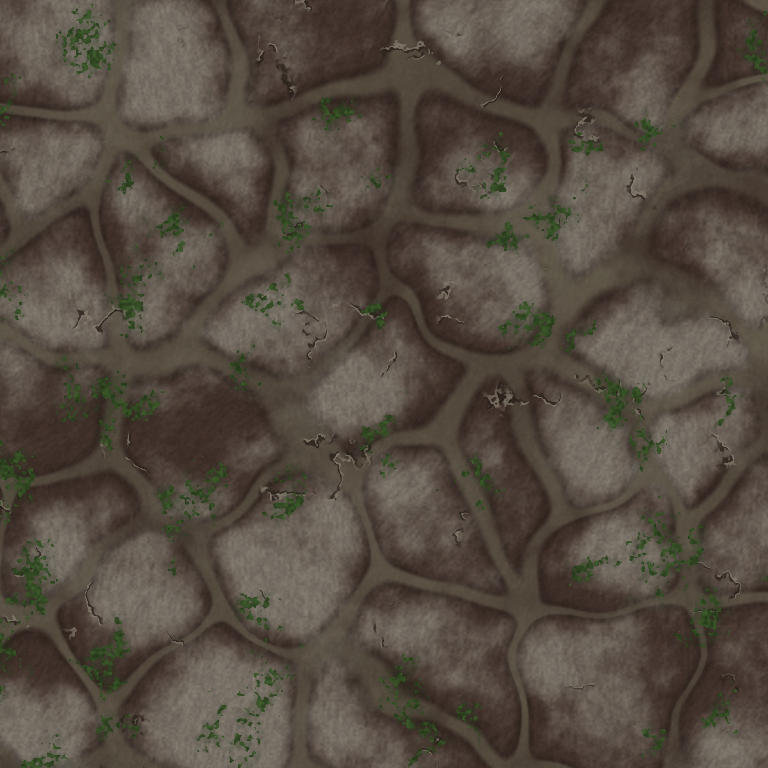
Give the GLSL for this texture, as a three.js fragment shader.

```glsl
varying vec2 vUv;

const vec3 EARTH = vec3(0.245, 0.185, 0.160);
const vec3 STONE = vec3(0.465, 0.435, 0.395);
const vec3 JOINT_DARK = vec3(0.275, 0.230, 0.190);
const vec3 JOINT_CLAY = vec3(0.375, 0.345, 0.285);
const vec3 MOSS_DARK = vec3(0.130, 0.210, 0.090);
const vec3 MOSS_LIGHT = vec3(0.240, 0.370, 0.165);
const vec3 FLAKE_LIGHT = vec3(0.530, 0.500, 0.440);
const vec3 FLAKE_SHADE = vec3(0.150, 0.115, 0.095);

// Hashes and noise
float hash(vec2 p) {
  vec3 q = fract(p.xyx * 0.1031);
  q += dot(q, q.yzx + 33.33);
  return fract((q.x + q.y) * q.z);
}

vec2 hash2(vec2 p) {
  return vec2(hash(p + 17.3), hash(p + 61.7));
}

float noise(vec2 p) {
  vec2 i = floor(p), f = fract(p);
  f = f * f * (3.0 - 2.0 * f);
  float low = mix(hash(i), hash(i + vec2(1.0, 0.0)), f.x);
  float high = mix(hash(i + vec2(0.0, 1.0)), hash(i + 1.0), f.x);
  return mix(low, high, f.y);
}

float fbm(vec2 p, float gain) {
  float sum = 0.0, amp = 1.0, total = 0.0;
  for (int i = 0; i < 6; i++) {
    sum += amp * noise(p);
    total += amp;
    amp *= gain;
    p = mat2(1.6, 1.2, -1.2, 1.6) * p + 5.7;
  }
  return sum / total;
}

vec2 rotate(vec2 p, float angle) {
  float c = cos(angle), s = sin(angle);
  return vec2(c * p.x + s * p.y, c * p.y - s * p.x);
}

// Slab layout: x = border distance, rounded at junctions; yz = slab id
vec3 slabs(vec2 p, float jitter, float sharpness) {
  vec2 base = floor(p), nearest = vec2(0.0), id = base;
  float best = 9.0;
  for (int y = -1; y <= 1; y++) for (int x = -1; x <= 1; x++) {
    vec2 cell = base + vec2(float(x), float(y));
    vec2 site = cell + 0.5 + jitter * (hash2(cell) - 0.5) - p;
    if (dot(site, site) < best) {
      best = dot(site, site);
      nearest = site;
      id = cell;
    }
  }
  float sum = 0.0;
  for (int y = -2; y <= 2; y++) for (int x = -2; x <= 2; x++) {
    vec2 cell = id + vec2(float(x), float(y));
    vec2 site = cell + 0.5 + jitter * (hash2(cell) - 0.5) - p;
    vec2 gap = site - nearest;
    if (dot(gap, gap) > 0.0001)
      sum += exp(-sharpness * dot(0.5 * (site + nearest), normalize(gap)));
  }
  return vec3(-log(sum) / sharpness, id);
}

// Scattered elongated clumps: 1 at a centre, 0 outside
float clumps(vec2 p, float share) {
  vec2 base = floor(p);
  float density = 0.0;
  for (int y = -1; y <= 1; y++) for (int x = -1; x <= 1; x++) {
    vec2 cell = base + vec2(float(x), float(y));
    vec2 d = rotate(p - cell - hash2(cell + 40.0), 0.6 * (hash(cell + 7.0) - 0.5) - 0.25);
    float radius = mix(0.22, 0.5, hash(cell + 23.0));
    float clump = 1.0 - length(d * vec2(1.7, 0.85)) / radius;
    density = max(density, clump * step(hash(cell + 90.0), share));
  }
  return density;
}

float line(float value, float width) {
  return 1.0 - smoothstep(0.3 * width, width, abs(value));
}

void main() {
  vec2 uv = vUv;
  vec2 wobble = vec2(noise(uv * 14.0), noise(uv * 14.0 + 31.0)) - 0.5;
  vec3 slab = slabs(uv * 5.6 + 0.22 * wobble + 3.0, 0.9, 20.0);
  float border = slab.x;

  // Weathered stone with earth stains
  float stain = fbm(uv * 7.0 + 2.0, 0.62);
  float relief = stain - fbm(uv * 7.0 + 2.0 + vec2(-0.012, 0.012), 0.62);
  float bias = mix(-0.13, 0.045, smoothstep(0.03, 0.28, border));
  bias += 0.09 * (hash(slab.yz + 5.0) - 0.5);
  float cover = smoothstep(0.29, 0.70, stain + bias);
  vec2 brushed = rotate(uv, 0.6 + 1.2 * hash(slab.yz));
  float grain = noise(brushed * vec2(90.0, 270.0)) + noise(uv * 330.0) - 1.0;
  vec3 color = mix(EARTH, STONE, cover) * (1.0 + 0.13 * grain) + 0.35 * relief;

  // Clay joints with dark flanks
  float width = mix(0.025, 0.10, noise(uv * 6.0 + 12.0));
  float flank = 1.0 - smoothstep(width, width + 0.07, border);
  color *= 1.0 - 0.16 * flank * (0.5 + noise(uv * 90.0));
  float joint = 1.0 - smoothstep(0.35 * width, 1.15 * width, border);
  float clay = smoothstep(0.25, 0.7, fbm(uv * 16.0, 0.5) + 0.15 - border);
  joint *= mix(0.5, 0.95, noise(uv * 9.0 + 50.0));
  color = mix(color, mix(JOINT_DARK, JOINT_CLAY, clay) * (1.0 + 0.04 * grain), joint);

  // Moss leaves, dense in the clump centres
  vec2 ragged = vec2(fbm(uv * 28.0, 0.6), fbm(uv * 28.0 + 19.0, 0.6)) - 0.5;
  float moss = clumps(uv * 9.0 + 1.1 * ragged, 0.58);
  float leaf = noise(uv * 190.0) * 0.65 + noise(uv * 310.0 + 8.0) * 0.35;
  float leaves = smoothstep(0.0, 0.10, leaf - 0.83 + 0.62 * moss) * smoothstep(0.0, 0.12, moss);

  // Curled flakes: a lit rim beside its shadow
  float curl = fbm(uv * 13.0 + 70.0, 0.5) - 0.5;
  float patchy = noise(uv * 17.0 + 33.0) + 0.35 * max(moss, 0.0);
  float flakes = smoothstep(0.70, 0.82, patchy) * smoothstep(0.25, 0.5, noise(uv * 110.0));
  color = mix(color, FLAKE_SHADE, 0.75 * flakes * line(curl + 0.018, 0.022));
  color = mix(color, FLAKE_LIGHT, 0.75 * flakes * line(curl, 0.014));

  color = mix(color, MOSS_DARK, 0.22 * smoothstep(0.05, 0.6, moss));
  color = mix(color, mix(MOSS_DARK, MOSS_LIGHT, noise(uv * 260.0 + 4.0)), 0.88 * leaves);
  gl_FragColor = vec4(color, 1.0);
}
```
